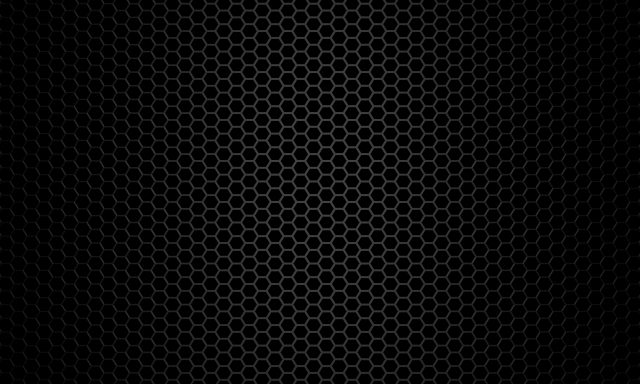
A WebGL 2 fragment shader for this pattern:

```glsl
#version 300 es
precision highp float;
// A dark honeycomb mesh of flat-topped, slightly wide hexagons: about 50 columns by 28 rows.
// Each pixel finds its nearest cell centre, then the distance to that cell's wall.
// A soft vertical band of light fades and thins the walls toward both sides.

uniform vec2 u_resolution;
out vec4 fragColor;

const vec2 LATTICE = vec2(1.7320508, 1.0);

// Offset from the nearest centre of two interleaved rectangular grids
vec2 hexCell(vec2 p) {
    vec2 a = mod(p + 0.5 * LATTICE, LATTICE) - 0.5 * LATTICE;
    vec2 b = mod(p, LATTICE) - 0.5 * LATTICE;
    return dot(a, a) < dot(b, b) ? a : b;
}

void main() {
    // Centred position, one canvas width wide
    vec2 pos = (gl_FragCoord.xy - 0.5 * u_resolution) / u_resolution.x;
    float side = abs(pos.x) * 2.0;
    float rise = pos.y * 2.0 * u_resolution.x / u_resolution.y;

    // Column and row counts per canvas width, in units of one cell height
    vec2 mesh = (pos * vec2(49.9, 46.8) - vec2(0.5, -0.23)) * vec2(0.8660254, 1.0);
    vec2 cell = hexCell(mesh);
    vec2 q = abs(cell);

    // Distance to the flat and slanted walls
    float flatWall = 0.5 - q.y;
    float slantWall = 0.5 - dot(q, vec2(0.8660254, 0.5));
    float wall = min(flatWall, slantWall);

    // Slanted walls that face the central light stay brighter
    float slanted = smoothstep(-0.04, 0.04, flatWall - slantWall);
    float facing = slanted * step(0.0, -cell.x * cell.y * pos.x);
    float relief = mix(1.0, mix(0.65, 1.8, facing), smoothstep(0.2, 1.0, side));

    // Smooth-edged wall, thinner toward the sides
    float pixel = 46.8 / u_resolution.x;
    float halfWidth = mix(0.074, 0.042, smoothstep(0.1, 1.0, side));
    float line = 1.0 - smoothstep(-0.6 * pixel, 0.6 * pixel, wall - halfWidth);

    // Band of light, a little dimmer at the bottom than at the top
    float light = 0.045 + 0.215 * exp(-2.3 * side * side);
    light *= 1.0 - 0.25 * rise * rise + 0.06 * rise;

    vec3 steel = vec3(1.0, 0.975, 1.0);
    fragColor = vec4(steel * light * relief * line, 1.0);
}
```
